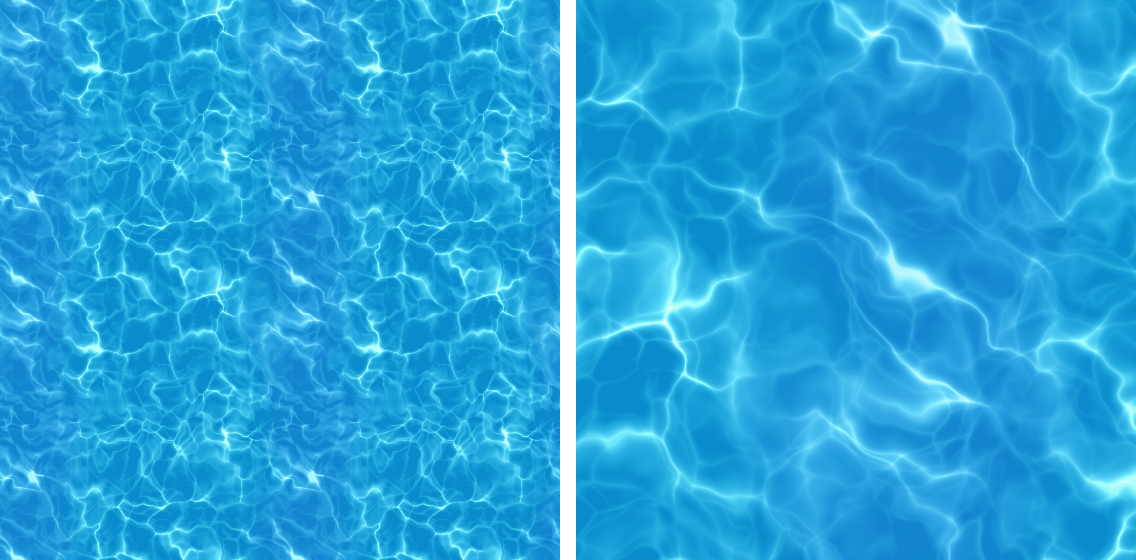
Left: the whole. Right: its middle third, enlarged.
This texture is drawn by a three.js fragment shader. Its source:

```glsl
// Sunlit pool water: a seamless tile of caustic light, repeated two by two.
// Warped periodic Voronoi borders form the light nets; periodic gradient noise
// adds depth, wisps and ripples; a ramp of blues colours the summed light.

#define REPEATS 2.0        // tiles across and down
#define COARSE_CELLS 9.0   // large net cells per tile
#define FINE_CELLS 16.0    // small net cells per tile
#define WARP 0.065         // bending of the nets, in tiles
#define FLUTTER 0.026      // small wobble of the nets, in tiles
#define LINE_LIGHT 3.6
#define GLOW_LIGHT 0.9
#define BASE_LIGHT -0.25
#define RIPPLE_LIGHT 2.6
#define GRAIN_LIGHT 1.5

varying vec2 vUv;

// Random pair for a lattice point, wrapped to the period
vec2 hash2(vec2 cell, vec2 period) {
  cell = floor(mod(cell + 0.5, period));
  vec2 k = vec2(dot(cell, vec2(127.1, 311.7)), dot(cell, vec2(269.5, 183.3)));
  return fract(sin(k + period.x * 7.31) * 43758.5);
}

float cornerSlope(vec2 cell, vec2 offset, vec2 period) {
  float angle = 6.28318 * hash2(cell, period).x;
  return dot(vec2(cos(angle), sin(angle)), offset);
}

// Periodic gradient noise, about -0.7 to 0.7
float noise(vec2 p, vec2 period) {
  vec2 i = floor(p), f = fract(p), e = vec2(1.0, 0.0);
  vec2 s = f * f * f * (f * (f * 6.0 - 15.0) + 10.0);
  float low = mix(cornerSlope(i, f, period), cornerSlope(i + e, f - e, period), s.x);
  float high = mix(cornerSlope(i + e.yx, f - e.yx, period),
                   cornerSlope(i + 1.0, f - 1.0, period), s.x);
  return mix(low, high, s.y);
}

float tileNoise(vec2 p, float cells) {
  return noise(p * cells, vec2(cells));
}

vec2 tileNoise2(vec2 p, float cells) {
  return vec2(tileNoise(p, cells), tileNoise(p.yx, cells + 1.0));
}

// Periodic Voronoi: x is near 0 on borders, y is near 0 at junctions
vec2 borders(vec2 p, vec2 period) {
  vec2 i = floor(p), f = fract(p);
  vec3 nearest = vec3(8.0);
  for (int y = -1; y <= 1; y++) {
    for (int x = -1; x <= 1; x++) {
      vec2 g = vec2(float(x), float(y));
      float d = length(g + 0.05 + 0.9 * hash2(i + g, period) - f);
      if (d < nearest.x) nearest = vec3(d, nearest.xy);
      else if (d < nearest.y) nearest = vec3(nearest.x, d, nearest.y);
      else nearest.z = min(nearest.z, d);
    }
  }
  return nearest.yz - nearest.x;
}

// Bright cores, soft halos and hot junctions of one net
float netLight(vec2 p, vec2 period, float strength, float sharpness) {
  vec2 b = borders(p, period);
  float core = exp(-b.x * sharpness) * strength;
  float knot = exp(-b.y * 8.0) * strength;
  return LINE_LIGHT * core + GLOW_LIGHT * exp(-b.x * 4.5) + 2.6 * knot;
}

// Ramp from deep blue to pale sunlight, one colour per unit of light
vec3 waterColor(float light) {
  vec3 c = mix(vec3(0.05, 0.54, 0.80), vec3(0.12, 0.63, 0.85), clamp(light, 0.0, 1.0));
  c = mix(c, vec3(0.19, 0.69, 0.89), clamp(light - 1.0, 0.0, 1.0));
  c = mix(c, vec3(0.29, 0.78, 0.94), clamp(light - 2.0, 0.0, 1.0));
  c = mix(c, vec3(0.40, 0.87, 0.98), clamp(light - 3.0, 0.0, 1.0));
  c = mix(c, vec3(0.58, 0.97, 0.99), clamp(light - 4.0, 0.0, 1.0));
  return mix(c, vec3(0.90, 1.0, 0.98), clamp((light - 5.0) * 0.4, 0.0, 1.0));
}

void main() {
  vec2 tile = fract(vUv * REPEATS);

  // Bend the surface at three scales
  vec2 bend = tileNoise2(tile, 5.0);
  vec2 flutter = tileNoise2(tile, 14.0) + 0.4 * tileNoise2(tile, 31.0);
  vec2 p = tile + WARP * bend + FLUTTER * flutter;

  // Zones: slanted streaks at the left, choppy water across the middle
  vec2 zone = abs(fract(tile + 0.15 * bend - vec2(0.1, 0.5) + 0.5) - 0.5);
  float streaky = 1.0 - smoothstep(0.05, 0.25, zone.x);
  float choppy = 1.0 - smoothstep(0.04, 0.24, zone.y);

  // Light nets; the streak lattice is sheared by whole tiles to stay seamless
  float strength = clamp(0.6 + 1.5 * tileNoise(p, 8.0), 0.1, 1.3);
  float sharpness = clamp(12.0 + 18.0 * tileNoise(p + 0.37, 10.0), 6.0, 20.0);
  float coarse = netLight(p * COARSE_CELLS, vec2(COARSE_CELLS), strength, sharpness);
  float fine = netLight(p * FINE_CELLS, vec2(FINE_CELLS), strength, sharpness * 0.7);
  float streaks = netLight(vec2(9.0 * (p.x + p.y), 5.0 * p.y), vec2(9.0, 5.0), strength, sharpness);
  float light = mix(coarse, streaks, 0.85 * streaky) * (1.0 - 0.55 * choppy);
  light += fine * (0.3 + 0.4 * choppy) * (1.0 - 0.3 * streaky);

  // Wisps, uneven depth, small facets and slanted ripples
  float wisp = exp(-abs(tileNoise(p + 0.03 * flutter, 12.0)) * 14.0);
  float depth = 0.9 * tileNoise(tile, 3.0) + 0.8 * tileNoise(p, 11.0);
  float grain = tileNoise(p, 23.0) + 0.6 * tileNoise(p, 41.0);
  float ripple = noise(vec2(9.0 * p.x, 36.0 * p.y + 12.0 * p.x), vec2(9.0, 12.0));
  light += BASE_LIGHT + 0.6 * wisp + depth + GRAIN_LIGHT * grain * (0.45 + 0.55 * choppy);
  light += RIPPLE_LIGHT * ripple * choppy * (0.25 + 0.75 * streaky);

  // Slightly bluer water toward the left
  vec3 color = waterColor(light) + mix(vec3(-0.01, 0.01, 0.0), vec3(0.02, -0.02, 0.01), streaky);
  gl_FragColor = vec4(color, 1.0);
}
```
